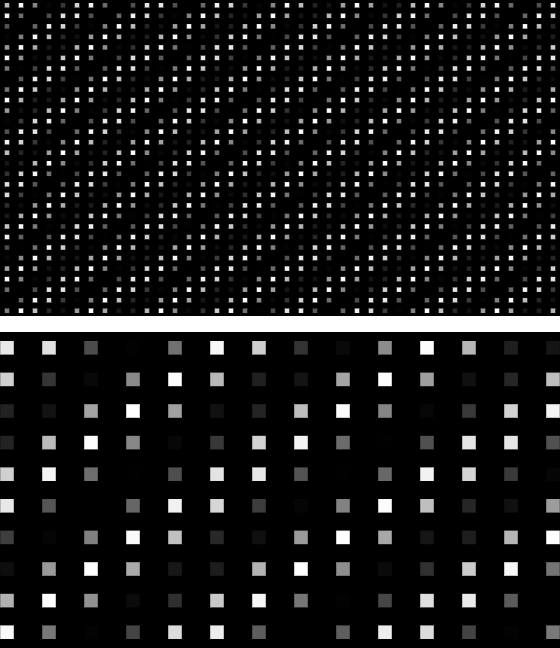
Top, the full canvas; bottom, a detail of the centre.
A Shadertoy shader for this pattern:

```glsl
const vec2  GRID = vec2(40.0, 30.0);     // dots across and down
const float DOT_SIDE = 0.43;             // side of a dot, relative to the row pitch
const vec2  WAVE = vec2(1.3, -1.5);      // phase step per column and per row
const vec3  BACKGROUND = vec3(0.0);
const vec3  LIGHT = vec3(1.0);

// Signed distance to an axis-aligned box
float boxDistance(vec2 p, vec2 halfSize) {
    vec2 d = abs(p) - halfSize;
    return length(max(d, 0.0)) + min(max(d.x, d.y), 0.0);
}

// Diagonal brightness wave, sampled once per dot
float waveBrightness(vec2 cell) {
    return 0.5 + 0.5 * sin(dot(cell, WAVE));
}

void mainImage(out vec4 fragColor, in vec2 fragCoord) {
    // Lengths are in canvas heights
    vec2 canvas = vec2(iResolution.x / iResolution.y, 1.0);
    vec2 pitch = canvas / GRID;
    vec2 grid = fragCoord / iResolution.xy * GRID;

    vec2 cell = floor(grid);
    vec2 local = (fract(grid) - 0.5) * pitch;

    // Square dot with an edge one sample wide
    float dist = boxDistance(local, vec2(0.5 * DOT_SIDE * pitch.y));
    float coverage = clamp(0.5 - dist * iResolution.y, 0.0, 1.0);

    vec3 color = mix(BACKGROUND, LIGHT, coverage * waveBrightness(cell));
    fragColor = vec4(color, 1.0);
}
```
